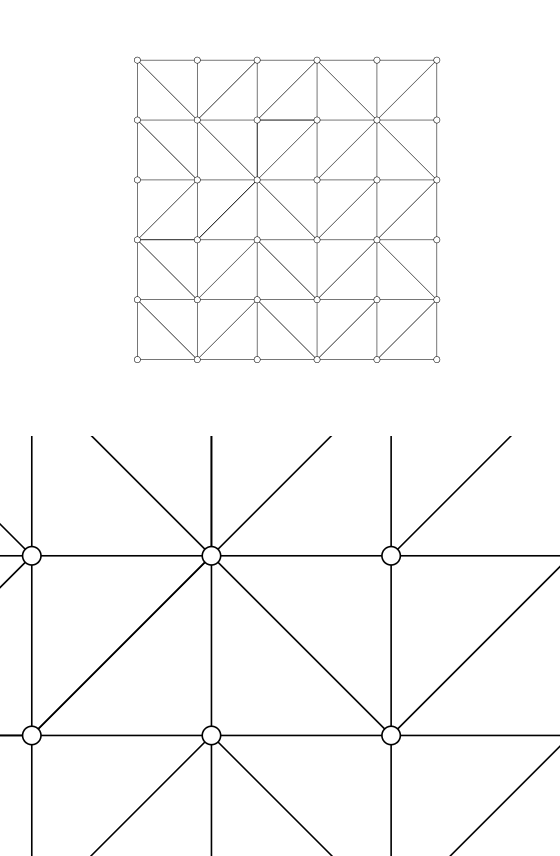
Top: the whole. Bottom: its middle third, enlarged.
A Shadertoy shader for this pattern:

```glsl
// Lengths are fractions of the canvas height
const int CELLS = 5;
const float CELL_SIZE = 0.1426;
const vec2 GRID_CENTER = vec2(0.0169, 0.0003);
const float LINE_WIDTH = 0.00128;
const float NODE_RADIUS = 0.0073;
const vec3 PAPER = vec3(1.0);
const vec3 INK = vec3(0.0);

// One mask per row, bottom row first; a set bit is a falling diagonal
const int FALLING[CELLS] = int[CELLS](5, 21, 4, 19, 9);

// Nodes of the path that is stroked a second time
const int PATH_NODES = 5;
const vec2 PATH[PATH_NODES] = vec2[PATH_NODES](
    vec2(0, 2), vec2(1, 2), vec2(2, 3), vec2(2, 4), vec2(3, 4));

float segmentDistance(vec2 p, vec2 a, vec2 b) {
    vec2 ab = b - a;
    float t = clamp(dot(p - a, ab) / dot(ab, ab), 0.0, 1.0);
    return length(p - a - ab * t);
}

// Share of a pixel-wide box covered by a stroke at the given distance
float strokeCoverage(float dist, float pixel) {
    float halfLine = 0.5 * LINE_WIDTH;
    float overlap = min(dist + 0.5 * pixel, halfLine) - max(dist - 0.5 * pixel, -halfLine);
    return max(overlap, 0.0) / pixel;
}

float diagonalDistance(vec2 p) {
    vec2 cell = clamp(floor(p), 0.0, float(CELLS - 1));
    vec2 local = p - cell;
    bool falling = ((FALLING[int(cell.y)] >> int(cell.x)) & 1) == 1;
    if (falling) local.x = 1.0 - local.x;
    return segmentDistance(local, vec2(0.0), vec2(1.0));
}

void mainImage(out vec4 fragColor, in vec2 fragCoord) {
    float pixel = 1.0 / iResolution.y;
    vec2 uv = (fragCoord - 0.5 * iResolution.xy) * pixel;
    float count = float(CELLS);
    vec2 p = (uv - GRID_CENTER) / CELL_SIZE + 0.5 * count;

    // Square lattice, bounded on all sides
    vec2 toNode = p - clamp(round(p), 0.0, count);
    vec2 outside = max(max(-p, p - count), 0.0);
    float vertical = length(vec2(toNode.x, outside.y));
    float horizontal = length(vec2(toNode.y, outside.x));

    // Strokes, each one darkening what lies below
    float light = 1.0 - strokeCoverage(vertical * CELL_SIZE, pixel);
    light *= 1.0 - strokeCoverage(horizontal * CELL_SIZE, pixel);
    light *= 1.0 - strokeCoverage(diagonalDistance(p) * CELL_SIZE, pixel);

    // Repeated path
    float path = 1e3;
    for (int i = 1; i < PATH_NODES; i++) {
        path = min(path, segmentDistance(p, PATH[i - 1], PATH[i]));
    }
    light *= 1.0 - strokeCoverage(path * CELL_SIZE, pixel);

    // Paper-filled nodes with an outline
    float ring = length(toNode) * CELL_SIZE - NODE_RADIUS;
    light = mix(light, 1.0, clamp(0.5 - ring / pixel, 0.0, 1.0));
    light *= 1.0 - strokeCoverage(abs(ring), pixel);

    fragColor = vec4(mix(INK, PAPER, light), 1.0);
}
```
